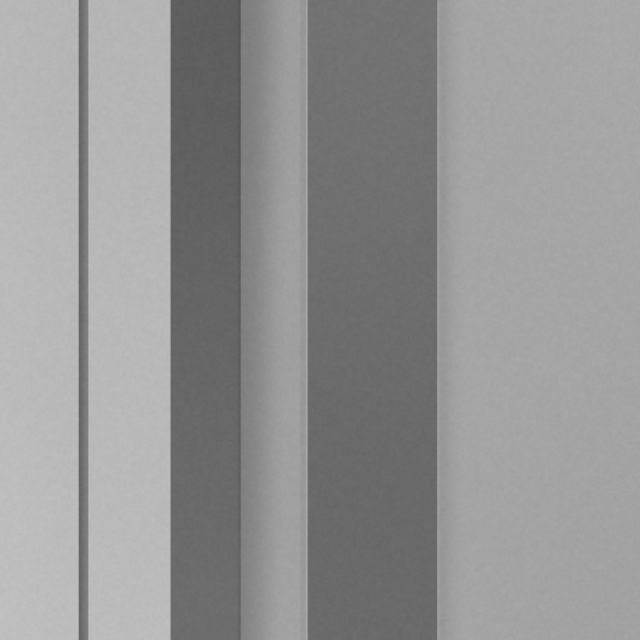
Reproduce this background procedurally as a WebGL 2 fragment shader.

```glsl
#version 300 es
precision highp float;
// Upright grey wall panels with shadowed recesses and a faint plaster grain.

uniform vec2 u_resolution;
out vec4 fragColor;

float hash(vec2 p) {
    p = fract(p * vec2(0.1031, 0.1137));
    p += dot(p, p.yx + 33.33);
    return fract((p.x + p.y) * p.x * 57.0);
}

float noise(vec2 p) {
    vec2 cell = floor(p), f = fract(p);
    f = f * f * (3.0 - 2.0 * f);
    float low = mix(hash(cell), hash(cell + vec2(1, 0)), f.x);
    float high = mix(hash(cell + vec2(0, 1)), hash(cell + vec2(1, 1)), f.x);
    return mix(low, high, f.y);
}

// Soft step from 0 to 1 across an upright edge.
float edge(float x, float at) {
    float halfWidth = max(0.0013, 0.75 / u_resolution.x);
    return smoothstep(at - halfWidth, at + halfWidth, x);
}

// Narrow bump around an upright line.
float line(float x, float at, float width) {
    float d = (x - at) / width;
    return exp(-d * d);
}

void main() {
    vec2 uv = gl_FragCoord.xy / u_resolution;
    float x = uv.x, y = uv.y;

    // Base tone of each panel, from left to right
    float leftPanel = mix(0.745, 0.715, y) - 0.01 * smoothstep(0.0, 0.12, x);
    float groove = mix(0.40, 0.50, smoothstep(0.123, 0.138, x));
    float secondPanel = mix(0.735, 0.705, y);
    float firstRecess = mix(0.425, 0.372, smoothstep(0.0, 1.0, y));
    float returnFace = mix(0.505, 0.625, smoothstep(0.374, 0.445, x - 0.012 * y));
    returnFace += 0.015 * (0.5 - y);
    float secondRecess = mix(0.415, 0.447, smoothstep(0.2, 1.0, y));
    float rightPanel = mix(0.60, 0.645, smoothstep(0.683, 0.73, x));
    rightPanel += 0.025 * (y - 0.5) * smoothstep(0.65, 1.0, x);

    float tone = mix(leftPanel, groove, edge(x, 0.123));
    tone = mix(tone, secondPanel, edge(x, 0.138));
    tone = mix(tone, firstRecess, edge(x, 0.2665));
    tone = mix(tone, returnFace, edge(x, 0.376));
    tone = mix(tone, secondRecess, edge(x, 0.4807));
    tone = mix(tone, rightPanel, edge(x, 0.683));

    // Fine bevels and contact shadows along the edges
    tone -= 0.03 * edge(x, 0.469) * (1.0 - edge(x, 0.478));
    tone -= 0.035 * line(x, 0.3745, 0.003);
    tone += 0.03 * line(x, 0.4795, 0.0015);
    tone += 0.03 * line(x, 0.685, 0.0018);
    tone -= 0.012 * line(x, 0.693, 0.008);

    // Plaster grain over slow stains
    float grain = noise(uv * 260.0) + 0.6 * noise(uv * 130.0 + 17.0) - 0.8;
    tone += 0.016 * grain + 0.008 * (noise(uv * 5.0 + 3.0) - 0.5);

    fragColor = vec4(vec3(tone), 1.0);
}
```
